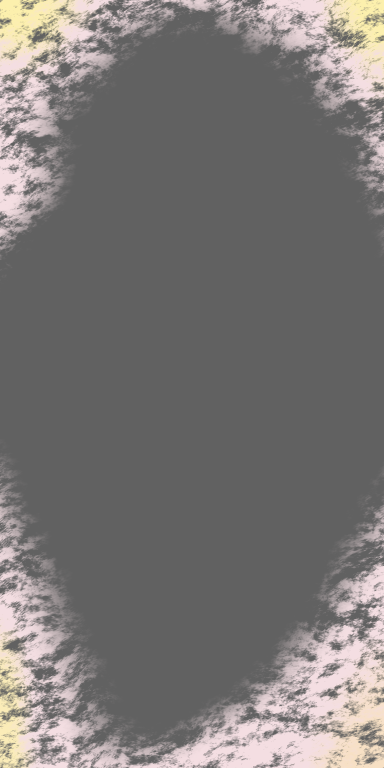
This background is drawn by a Shadertoy shader. Its source:

```glsl
#define GREY vec3(0.38, 0.38, 0.38)
#define PINK vec3(0.955, 0.87, 0.885)
#define YELLOW vec3(0.99, 0.94, 0.68)
#define PEACH vec3(0.97, 0.88, 0.77)
#define GRAIN vec2(21.0, 36.0)
#define GRAIN_TILT 0.3
#define GRAIN_CONTRAST 1.75
#define OPENING_TOP 1.91
#define OPENING_BOTTOM 0.10
#define DENSITY 0.42
#define FALLOFF 6.0
#define OCTAVES 5

float hash(vec2 p) {
    return fract(sin(dot(p, vec2(127.1, 311.7))) * 43758.5453);
}

float valueNoise(vec2 p) {
    vec2 cell = floor(p), f = fract(p);
    f = f * f * (3.0 - 2.0 * f);
    float low = mix(hash(cell), hash(cell + vec2(1, 0)), f.x);
    float high = mix(hash(cell + vec2(0, 1)), hash(cell + vec2(1, 1)), f.x);
    return mix(low, high, f.y);
}

mat2 rotation(float angle) {
    float c = cos(angle), s = sin(angle);
    return mat2(c, -s, s, c);
}

float fbm(vec2 p) {
    float sum = 0.0, total = 0.0, amplitude = 1.0;
    for (int i = 0; i < OCTAVES; i++) {
        sum += amplitude * valueNoise(p);
        total += amplitude;
        amplitude *= 0.8;
        p = rotation(0.15) * p * 1.85 + 17.3;
    }
    return sum / total;
}

// Approximate distance outside a parabola; depth runs inward from its tip
float parabolaDistance(float x, float depth, float spread) {
    float k = spread * spread;
    return (x * x / k - depth) / length(vec2(2.0 * x / k, 1.0));
}

// Bell curve of unit height
float bell(float x, float width) {
    return exp(-x * x / (width * width));
}

// Positive outside the dark opening, which leans left at its foot
float openingDistance(vec2 p) {
    float x = p.x - 0.52 + 0.2 * exp(-5.0 * p.y);
    float topDepth = OPENING_TOP - p.y;
    float topSpread = 0.76 - 0.24 * clamp(topDepth, 0.0, 1.0);
    float top = parabolaDistance(x, topDepth, topSpread);
    float bottom = parabolaDistance(x, p.y - OPENING_BOTTOM, 0.57);
    float bulge = 0.06 * bell(p.y - 1.5, 0.13) * smoothstep(0.4, 0.1, p.x);
    return max(top + bulge, bottom) - 0.12 * bell(p.y - 1.04, 0.22);
}

// Soft elliptical tint around a corner
float cornerGlow(vec2 p, vec2 corner, vec2 radius, float wobble) {
    return smoothstep(1.35, 0.4, length((p - corner) / radius) + wobble);
}

void mainImage(out vec4 fragColor, in vec2 fragCoord) {
    vec2 p = fragCoord / iResolution.xy * vec2(1.0, 2.0);

    // Tilted, stretched grain with a slight warp
    vec2 q = rotation(GRAIN_TILT) * p;
    q += 0.02 * vec2(valueNoise(q * 11.0), valueNoise(q * 11.0 + 31.7));
    float grain = fbm(q * GRAIN) - 0.5;
    float drift = valueNoise(p * 7.0 + 4.2) - 0.5;

    // Smoky rim, then coverage that grows away from the opening
    float d = openingDistance(p) + 0.03 * drift;
    float rim = smoothstep(-0.03, 0.12, d + 0.06 * grain);
    float cover = 0.14 + DENSITY * (1.0 - exp(-FALLOFF * max(d, 0.0)));
    float paint = rim * smoothstep(0.0, 0.5, cover + GRAIN_CONTRAST * grain);

    // Warm corners
    float wobble = 1.6 * grain + 0.5 * drift;
    float yellow = cornerGlow(p, vec2(0, 2), vec2(0.20, 0.17), wobble);
    yellow = max(yellow, cornerGlow(p, vec2(1, 2), vec2(0.12, 0.22), wobble));
    yellow = max(yellow, 0.8 * cornerGlow(p, vec2(0, 0.1), vec2(0.08, 0.24), wobble));
    float peach = cornerGlow(p, vec2(1, 0), vec2(0.17, 0.31), wobble);

    vec3 tint = mix(mix(PINK, PEACH, peach), YELLOW, yellow);
    fragColor = vec4(mix(GREY, tint, paint), 1.0);
}
```
